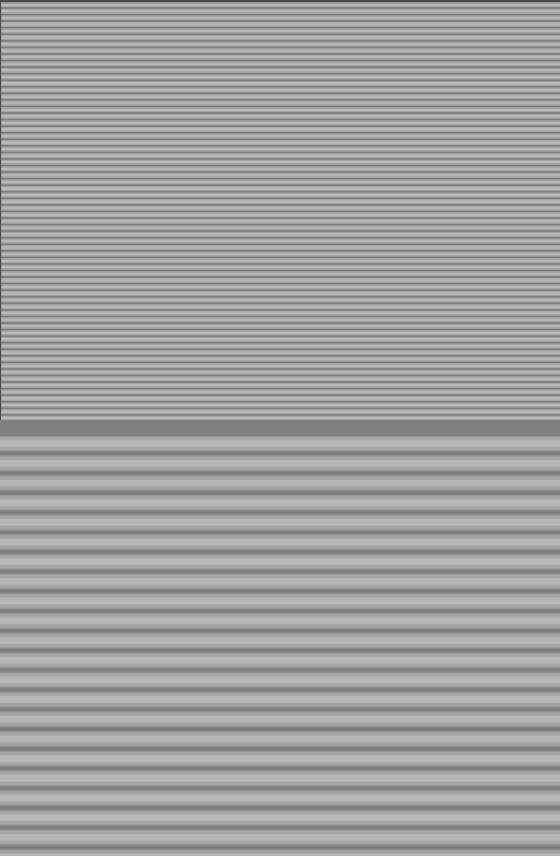
Top, the full canvas; bottom, a detail of the centre.
Reproduce this pattern procedurally as a Shadertoy shader.

```glsl
// Horizontal ribbed metal sheet: one shaded rib profile repeated down the canvas,
// with a narrow dark groove, a flat face and a bright crest per rib.
// Thin dark edging runs along the top and left sides.

#define RIB_COUNT 64.0
#define GROOVE_PHASE 0.22      // groove centre within a rib, from its top
#define GROOVE_CORE 0.02       // half width of the darkest part, in ribs
#define GROOVE_REACH 0.225     // where the groove shading meets the face
#define CREST_START 0.30
#define CREST_FULL 0.365
#define TOP_EDGE 0.005208      // in canvas heights
#define LEFT_EDGE 0.002604
#define WEAR 0.004             // tone difference between ribs

const vec3 GROOVE_COLOR = vec3(0.49);
const vec3 FACE_COLOR   = vec3(0.65);
const vec3 CREST_COLOR  = vec3(0.72);
const vec3 MEAN_COLOR   = vec3(0.635);
const vec3 EDGE_COLOR   = vec3(0.31, 0.29, 0.29);

float hash(float n) {
    n = fract(n * 0.1031);
    n *= n + 33.33;
    return fract(n * (n + n));
}

// Shade of the sheet at a depth measured in ribs from the top
vec3 ribColor(float depth) {
    float fromGroove = abs(fract(depth - GROOVE_PHASE + 0.5) - 0.5);
    vec3 color = mix(GROOVE_COLOR, FACE_COLOR,
                     smoothstep(GROOVE_CORE, GROOVE_REACH, fromGroove));
    return mix(color, CREST_COLOR,
               smoothstep(CREST_START, CREST_FULL, fromGroove));
}

// Antialiased coverage of a strip lying against a canvas side
float strip(float dist, float width, float pixel) {
    return clamp((width - dist) / pixel + 0.5, 0.0, 1.0);
}

void mainImage(out vec4 fragColor, in vec2 fragCoord) {
    float pixel = 1.0 / iResolution.y;
    vec2 p = fragCoord * pixel;
    float fromTop = 1.0 - p.y;
    float depth = fromTop * RIB_COUNT;

    // Ribs, fading to their mean tone when too fine to resolve
    vec3 color = ribColor(depth);
    color = mix(color, MEAN_COLOR, smoothstep(0.25, 0.6, RIB_COUNT * pixel));

    // Slight tone variation from rib to rib
    color += WEAR * (hash(floor(depth - GROOVE_PHASE) + 7.0) - 0.5);

    // Dark edging
    float edge = max(strip(fromTop, TOP_EDGE, pixel), strip(p.x, LEFT_EDGE, pixel));
    color = mix(color, EDGE_COLOR, edge);

    fragColor = vec4(color, 1.0);
}
```
